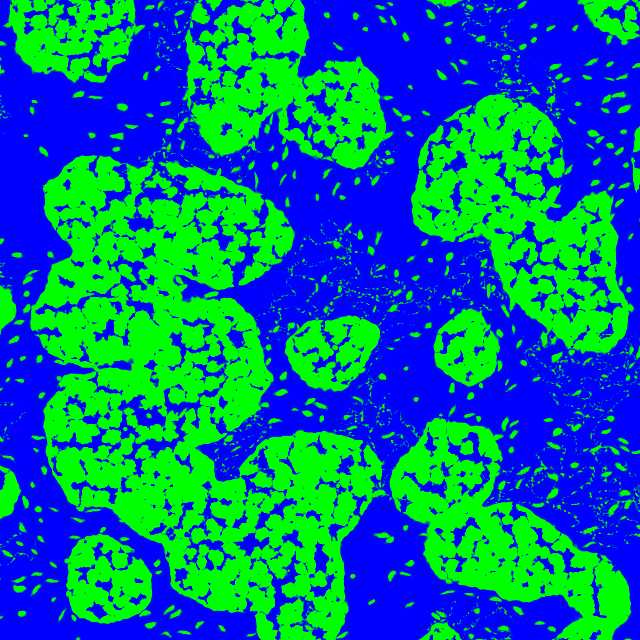
Reproduce this texture procedurally as a WebGL 1 fragment shader.

```glsl
precision highp float;
// Two-tone stained tissue: green glands packed with nuclei on a blue ground.
// Warped ellipses outline the glands, cellular noise fills them with nuclei,
// and small oriented flecks and broken threads are scattered between them.

uniform vec2 u_resolution;

const vec3 GROUND_BLUE = vec3(0.0, 0.0, 1.0);
const vec3 STAIN_GREEN = vec3(0.0, 1.0, 0.0);
const vec2 SEED = vec2(3.37, 7.61);
const float GLAND_GRID = 5.0;       // gland sites per canvas side
const float GLAND_SHARE = 0.84;     // share of sites holding a gland
const float NUCLEUS_GRID = 46.0;    // nuclei per canvas side
const float NUCLEUS_RADIUS = 0.55;  // in nucleus spacings
const float RIM_WIDTH = 0.018;      // denser band inside a gland outline
const float FLECK_GRID = 36.0;
const float FLECK_SHARE = 0.5;

vec2 hash2(vec2 p) {
  vec3 h = fract(p.xyx * vec3(0.1031, 0.1030, 0.0973));
  h += dot(h, h.yzx + 33.33);
  return fract((h.xx + h.yz) * h.zy);
}

float cornerSlope(vec2 corner, vec2 offset) {
  float angle = 6.2832 * hash2(corner).x;
  return dot(vec2(cos(angle), sin(angle)), offset);
}

// Gradient noise, roughly -0.7 to 0.7
float noise(vec2 p) {
  vec2 i = floor(p), f = p - i;
  vec2 u = f * f * f * (f * (f * 6.0 - 15.0) + 10.0);
  vec2 e = vec2(1.0, 0.0);
  return mix(mix(cornerSlope(i, f), cornerSlope(i + e, f - e), u.x),
             mix(cornerSlope(i + e.yx, f - e.yx), cornerSlope(i + 1.0, f - 1.0), u.x), u.y);
}

vec2 noise2(vec2 p) {
  return vec2(noise(p), noise(p + 41.7));
}

// Approximate distance to an ellipse, positive inside
float ellipse(vec2 offset, float angle, vec2 axes) {
  float c = cos(angle), s = sin(angle);
  vec2 local = vec2(c * offset.x + s * offset.y, c * offset.y - s * offset.x);
  return (1.0 - length(local / axes)) * min(axes.x, axes.y);
}

float smoothMax(float a, float b, float k) {
  float h = max(k - abs(a - b), 0.0) / k;
  return max(a, b) + 0.25 * k * h * h;
}

float glands(vec2 p) {
  vec2 q = p * GLAND_GRID, cell = floor(q);
  float d = -1.0;
  for (int y = -1; y <= 1; y++) {
    for (int x = -1; x <= 1; x++) {
      vec2 site = cell + vec2(float(x), float(y));
      vec2 shape = hash2(site + 19.0), kind = hash2(site + 53.0);
      vec2 center = site + 0.5 + 0.7 * (hash2(site) - 0.5);
      float stretch = mix(1.0, 1.3, kind.y);
      vec2 axes = mix(0.27, 0.58, shape.x) * vec2(stretch, 1.0 / stretch);
      float body = ellipse(q - center, 3.1416 * shape.y, axes);
      if (kind.x < GLAND_SHARE) d = smoothMax(d, body, 0.08);
    }
  }
  return d / GLAND_GRID;
}

// Distance to the nearest nucleus centre, less its random size
float nucleusDistance(vec2 p) {
  vec2 q = p * NUCLEUS_GRID, cell = floor(q);
  float nearest = 2.0;
  for (int y = -1; y <= 1; y++) {
    for (int x = -1; x <= 1; x++) {
      vec2 site = cell + vec2(float(x), float(y));
      vec2 center = site + 0.5 + 0.8 * (hash2(site) - 0.5);
      float size = 0.2 * (hash2(site + 71.0).x - 0.5);
      nearest = min(nearest, length(q - center) - size);
    }
  }
  return nearest;
}

float flecks(vec2 p) {
  vec2 q = p * FLECK_GRID, cell = floor(q);
  float flow = 0.3 + 3.0 * noise(p * 3.0);
  float d = -1.0;
  for (int y = -1; y <= 1; y++) {
    for (int x = -1; x <= 1; x++) {
      vec2 site = cell + vec2(float(x), float(y));
      vec2 shape = hash2(site + 29.0), kind = hash2(site + 83.0);
      vec2 center = site + 0.5 + 0.8 * (hash2(site) - 0.5);
      vec2 axes = vec2(mix(0.14, 0.4, shape.x), mix(0.08, 0.17, shape.y));
      float body = ellipse(q - center, flow + 1.4 * (kind.y - 0.5), axes);
      float share = FLECK_SHARE + 0.8 * noise(site * 0.15);
      if (kind.x < share) d = max(d, body);
    }
  }
  return d / FLECK_GRID;
}

void main() {
  float pixel = 1.0 / u_resolution.y;
  vec2 p = gl_FragCoord.xy * pixel + SEED;
  float grit = noise(p * 110.0), fineGrit = noise(p * 210.0);

  // Glands: ragged outline, dense rim, looser heart
  vec2 warped = p + 0.045 * noise2(p * 6.0) + 0.012 * noise2(p * 28.0);
  float gland = glands(warped) + 0.003 * grit;
  float rim = 1.0 - smoothstep(0.0, RIM_WIDTH, gland);
  float radius = NUCLEUS_RADIUS + 0.25 * noise(p * 11.0) + 0.2 * rim
               + 0.26 * grit + 0.13 * fineGrit;
  float nuclei = (radius - nucleusDistance(p + 0.008 * noise2(p * 35.0))) / NUCLEUS_GRID;
  float stain = min(gland, nuclei);

  // Stroma: flecks and dotted threads
  stain = max(stain, flecks(p + 0.005 * noise2(p * 60.0)) + 0.001 * fineGrit);
  float thread = (0.06 - abs(noise(warped * vec2(28.0, 40.0)))) / 40.0;
  thread = min(thread, (fineGrit - 0.15) / 210.0);
  stain = max(stain, min(thread, 0.1 * (noise(p * 5.0) - 0.1)));

  float coverage = clamp(0.5 + stain / pixel, 0.0, 1.0);
  gl_FragColor = vec4(mix(GROUND_BLUE, STAIN_GREEN, coverage), 1.0);
}
```
